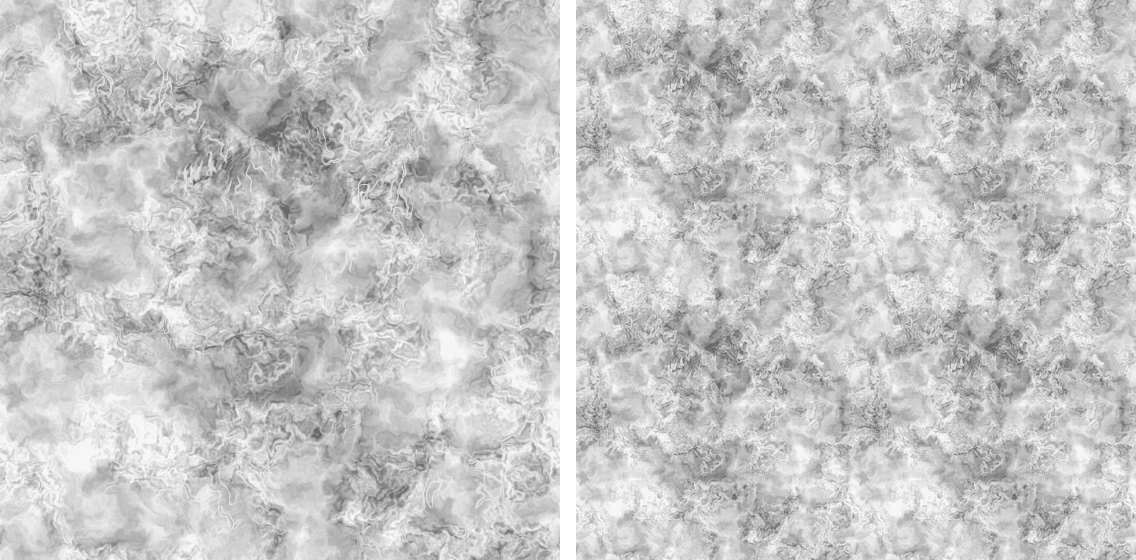
Left: one tile. Right: repeated 2 by 2.
A Shadertoy shader for this texture:

```glsl
// Pale grey mossy fleece: soft tufts, feathery grain, dark pits and thin curling strands.

const float MEAN_TONE = 0.772;
const float CONTRAST = 0.118;
const float SHADOW_SKEW = 0.008;
const float MAX_TONE = 0.965;
const float STRAND_TONE = 0.93;
const float STRAND_WIDTH = 0.0021;
const float STRAND_OPACITY = 0.75;
const vec2 DARK_CENTRE = vec2(0.60, 0.68);
const float TAU = 6.2831853;

// Integer hash of a lattice cell, 0 to 1
float hash(vec2 cell, float seed) {
    uvec3 q = uvec3(vec3(cell, seed)) * uvec3(1597334673u, 3812015801u, 2798796415u);
    uint n = q.x ^ q.y ^ q.z;
    n = (n ^ (n >> 16)) * 2146121005u;
    n = (n ^ (n >> 15)) * 2221713035u;
    n ^= n >> 16;
    return float(n >> 8) / 16777216.0;
}

float cornerSlope(vec2 cell, vec2 offset, vec2 period, float seed) {
    vec2 wrapped = floor(mod(cell + 0.5, period));
    float angle = TAU * hash(wrapped, seed);
    return dot(vec2(cos(angle), sin(angle)), offset);
}

// Gradient noise that wraps on the unit square, scaled to a spread near 1
float noise(vec2 uv, vec2 period, float seed) {
    vec2 p = uv * period;
    vec2 c = floor(p);
    vec2 f = p - c;
    vec2 w = f * f * f * (f * (f * 6.0 - 15.0) + 10.0);
    vec2 e = vec2(1.0, 0.0);
    float low = mix(cornerSlope(c, f, period, seed),
                    cornerSlope(c + e.xy, f - e.xy, period, seed), w.x);
    float high = mix(cornerSlope(c + e.yx, f - e.yx, period, seed),
                     cornerSlope(c + e.xx, f - e.xx, period, seed), w.x);
    return 4.7 * mix(low, high, w.y);
}

float noise(vec2 uv, float period, float seed) {
    return noise(uv, vec2(period), seed);
}

// Bright creases around smooth dark hollows
float ridge(vec2 uv, float period, float seed) {
    return (0.8 - abs(noise(uv, period, seed))) / 0.6;
}

vec2 warp(vec2 uv, float period, float seed) {
    return vec2(noise(uv, period, seed), noise(uv, period, seed + 1.0));
}

// Thin line of even width along one contour of a stretched noise
float strand(vec2 uv, vec2 period, float seed) {
    const float STEP = 0.0008;
    const float LEVEL = 0.35;
    float n = noise(uv, period, seed);
    vec2 slope = vec2(noise(uv + vec2(STEP, 0.0), period, seed),
                      noise(uv + vec2(0.0, STEP), period, seed)) - n;
    float dist = abs(n - LEVEL) * STEP / max(length(slope), 0.004);
    return 1.0 - smoothstep(0.25 * STRAND_WIDTH, 1.5 * STRAND_WIDTH, dist);
}

void mainImage(out vec4 fragColor, in vec2 fragCoord) {
    vec2 uv = fragCoord / iResolution.xy;
    vec2 bent = uv + 0.010 * warp(uv, 10.0, 1.0);
    vec2 feathered = bent + 0.0042 * warp(uv, 42.0, 3.0)
                          + 0.0016 * warp(uv, 96.0, 5.0);

    // Broad light and dark regions
    vec2 swell = cos(TAU * (uv - DARK_CENTRE));
    float broad = -0.26 * (swell.x + swell.y)
                + 0.30 * noise(bent, 3.0, 7.0) + 0.30 * noise(feathered, 7.0, 8.0);

    // Tufts with soft hollows and ragged rims
    float tufts = 0.40 * ridge(feathered, 11.0, 9.0)
                + 0.28 * noise(feathered, 17.0, 10.0)
                + 0.24 * noise(feathered, 29.0, 11.0);

    // Feathery grain, fading out in the misty patches
    float rough = mix(0.3, 1.0, smoothstep(-1.0, 0.8, noise(bent, 8.0, 12.0) - 0.6 * broad));
    float grain = 0.30 * ridge(feathered, 38.0, 13.0)
                + 0.36 * ridge(feathered, 67.0, 14.0)
                + 0.28 * noise(feathered, 112.0, 15.0)
                + 0.16 * noise(uv, 190.0, 16.0);

    // Small dark pits in the shaded regions
    float pits = smoothstep(0.7, 2.0, noise(feathered, 46.0, 17.0))
               * smoothstep(-0.3, 0.9, -broad);

    float x = clamp(broad + tufts + rough * grain - 0.9 * pits, -2.7, 2.5);
    float tone = MEAN_TONE + CONTRAST * x - SHADOW_SKEW * (x * x - 1.0);

    // Curling strands, mostly upright, gathered in clusters
    vec2 curled = uv + 0.005 * warp(uv, 30.0, 18.0) + 0.0015 * warp(uv, 75.0, 20.0);
    float cluster = smoothstep(0.3, 1.1, noise(uv, 5.0, 22.0) - 0.3 * broad)
                  * smoothstep(-0.5, 0.5, noise(uv, 19.0, 23.0));
    float strands = max(strand(curled, vec2(27.0, 11.0), 24.0),
                        strand(curled, vec2(36.0, 19.0), 25.0));
    tone = mix(tone, max(tone, STRAND_TONE), STRAND_OPACITY * cluster * strands);

    fragColor = vec4(vec3(clamp(tone, 0.0, MAX_TONE)), 1.0);
}
```
